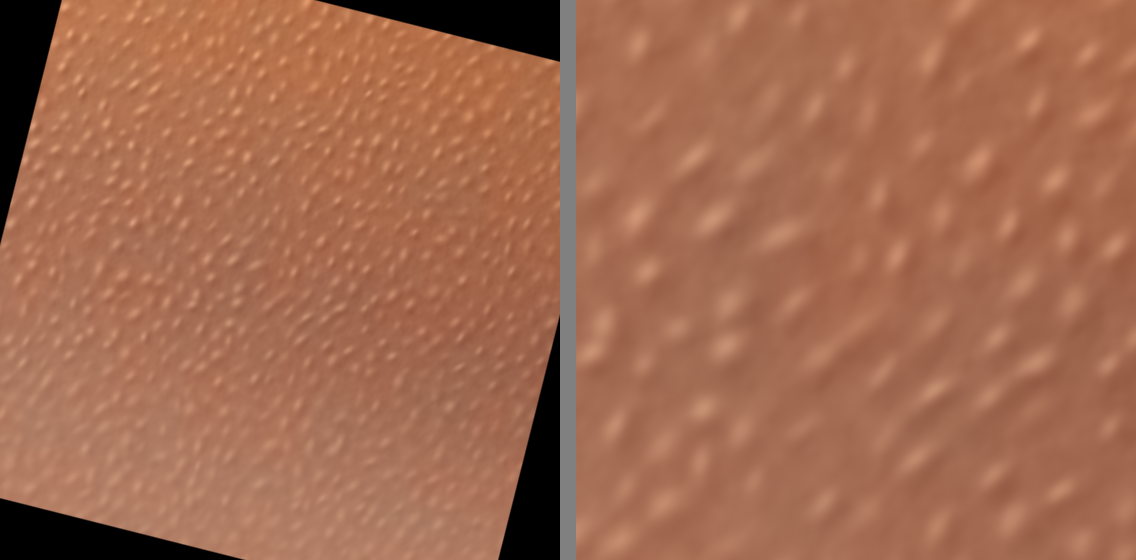
Left: the whole. Right: its middle third, enlarged.
Give the GLSL for this texture, as a WebGL 2 fragment shader.

```glsl
#version 300 es
precision highp float;
// A tilted square of warm, pimpled skin on black. Staggered, jittered cells
// carry slanted glossy bumps with soft shadows, over a broad colour gradient
// and fine mottling; relief softens towards the lower edge.

uniform vec2 u_resolution;
out vec4 fragColor;

const float TILT = -0.247;      // rotation of the square, radians
const float BUMP_ROWS = 27.0;   // bump cells across the square
const float BUMP_SLANT = 0.92;  // mean direction of the long axis

float hash(vec2 p) {
  return fract(sin(dot(p, vec2(127.1, 311.7))) * 43758.5453);
}

mat2 rotation(float angle) {
  float c = cos(angle), s = sin(angle);
  return mat2(c, -s, s, c);     // expresses a vector in the turned frame
}

float valueNoise(vec2 p) {
  vec2 cell = floor(p), f = fract(p);
  f = f * f * (3.0 - 2.0 * f);
  float low = mix(hash(cell), hash(cell + vec2(1, 0)), f.x);
  float high = mix(hash(cell + vec2(0, 1)), hash(cell + vec2(1, 1)), f.x);
  return mix(low, high, f.y);
}

float signedNoise(vec2 p) {
  return 2.0 * valueNoise(p) - 1.0;
}

float ellipseGlow(vec2 offset, vec2 radius) {
  vec2 q = offset / radius;
  return exp(-0.5 * dot(q, q));
}

// x: highlight, y: shadow, summed over neighbouring staggered cells
vec2 bumpField(vec2 p, float blur) {
  vec2 relief = vec2(0.0);
  float row = floor(p.y);
  for (int j = -1; j <= 1; j++) {
    float y = row + float(j);
    float shift = 0.5 * mod(y, 2.0);
    float column = floor(p.x - shift);
    for (int i = -1; i <= 1; i++) {
      vec2 cell = vec2(column + float(i), y);
      vec2 jitter = vec2(hash(cell), hash(cell + 37.3)) - 0.5;
      vec2 center = cell + vec2(shift + 0.5, 0.5) + 0.52 * jitter;
      float size = mix(0.78, 1.2, hash(cell + 71.9));
      float strength = mix(0.4, 1.15, hash(cell + 113.5));
      float slant = BUMP_SLANT - TILT + 0.6 * (hash(cell + 19.7) - 0.5);
      vec2 d = rotation(slant) * (p - center);
      vec2 radius = vec2(0.205, 0.115) * size * blur;
      relief.x += strength * ellipseGlow(d, radius);
      relief.y += strength * ellipseGlow(d + vec2(0.08, 0.25), radius * vec2(1.3, 1.6));
    }
  }
  return relief;
}

// Broad light: orange above, dull in the middle, pale below
vec3 skinTone(vec2 p) {
  vec3 top = vec3(0.715, 0.448, 0.295);
  vec3 middle = vec3(0.643, 0.415, 0.315);
  vec3 bottom = vec3(0.697, 0.495, 0.396);
  vec3 tone = mix(middle, top, smoothstep(-0.05, 0.52, p.y));
  tone = mix(tone, bottom, smoothstep(0.0, -0.48, p.y));
  float side = smoothstep(-0.5, 0.0, p.y);
  return tone - vec3(0.07, 0.065, 0.05) * p.x * side;
}

// Fine skin grain, drawn out along the bump direction
float skinGrain(vec2 p, float softness) {
  vec2 q = rotation(BUMP_SLANT - TILT) * p;
  float coarse = signedNoise(q * vec2(65.0, 95.0));
  float fine = signedNoise(q * vec2(125.0, 180.0) + 9.0);
  return 0.6 * coarse + 0.5 * fine * (1.0 - 0.7 * softness);
}

vec3 skin(vec2 p) {
  float softness = smoothstep(0.15, -0.5, p.y);
  vec2 warp = vec2(signedNoise(p * 9.0), signedNoise(p * 9.0 + 40.0));
  vec2 relief = bumpField(p * BUMP_ROWS + 0.35 * warp, mix(1.0, 1.3, softness));
  float contrast = mix(1.0, 0.45, softness) * mix(1.0, 0.75, smoothstep(-0.1, 0.5, p.x));

  vec3 color = skinTone(p);
  color += vec3(0.012, -0.004, -0.008) * signedNoise(p * 14.0 + 5.0);
  color += vec3(0.024, 0.026, 0.024) * skinGrain(p, softness);
  color += vec3(0.165, 0.170, 0.148) * relief.x * contrast;
  color -= vec3(0.053, 0.057, 0.050) * relief.y * contrast;
  return color;
}

void main() {
  vec2 uv = gl_FragCoord.xy / u_resolution;
  vec2 p = rotation(TILT) * (uv - 0.5);
  float edge = max(abs(p.x), abs(p.y)) - 0.5;
  float pixel = 1.0 / min(u_resolution.x, u_resolution.y);
  float inside = 1.0 - smoothstep(-pixel, pixel, edge);
  fragColor = vec4(mix(vec3(0.004, 0.0, 0.0), skin(p), inside), 1.0);
}
```
